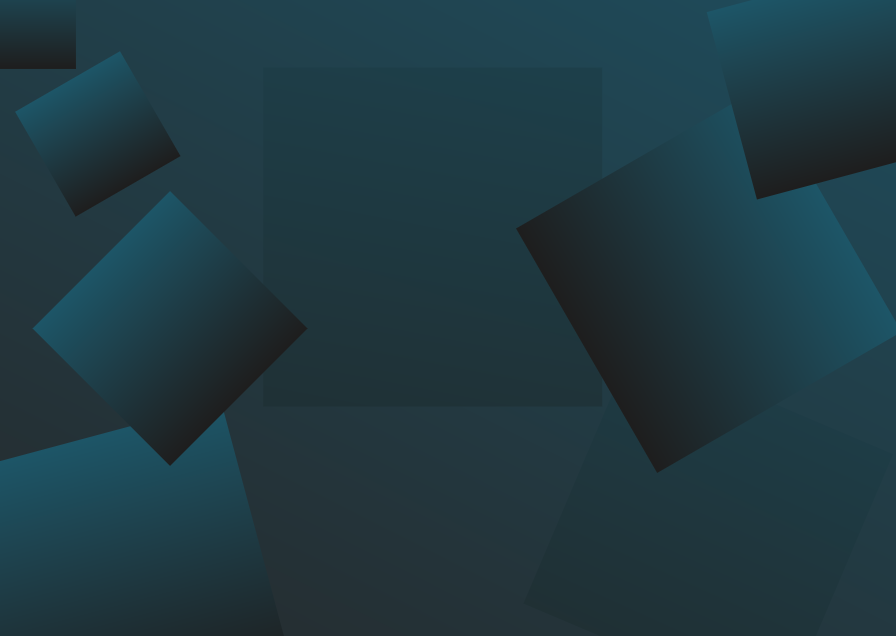
Write a Shadertoy shader that draws this background.

```glsl
#define SLATE vec3(0.149, 0.165, 0.173)
#define DEEP_TEAL vec3(0.118, 0.298, 0.361)
#define TILE_TOP vec3(0.115, 0.335, 0.405)
#define TILE_BOTTOM vec3(0.118, 0.116, 0.116)
#define GHOST_TOP vec3(0.106, 0.231, 0.267)
#define GHOST_BOTTOM vec3(0.110, 0.176, 0.188)
#define GHOST_OPACITY 0.55
#define BACKDROP_DIRECTION vec2(0.45, 0.89)
#define BACKDROP_LENGTH 1.522
#define GHOST_COUNT 2
#define SQUARE_COUNT 8

// Back to front: centre, half side, turn in degrees; ghosts come first
const vec4 SQUARES[SQUARE_COUNT] = vec4[SQUARE_COUNT](
    vec4(0.6804, 0.6273, 0.2665,   0.0),
    vec4(1.1136, 0.1685, 0.2216, -23.0),
    vec4(1.1145, 0.5595, 0.2219, -60.0),
    vec4(1.2980, 0.8731, 0.1525,  15.0),
    vec4(0.1923, 0.0989, 0.2198,  15.0),
    vec4(0.2674, 0.4835, 0.1528,  45.0),
    vec4(0.1538, 0.7894, 0.0952,  30.0),
    vec4(0.0370, 0.9740, 0.0824,   0.0)
);

// Turn a point into the frame of a square rotated counterclockwise
vec2 toLocal(vec2 p, float angle) {
    float c = cos(angle), s = sin(angle);
    return vec2(c * p.x + s * p.y, c * p.y - s * p.x);
}

float squareDistance(vec2 p, float halfSide) {
    vec2 d = abs(p) - halfSide;
    return length(max(d, 0.0)) + min(max(d.x, d.y), 0.0);
}

void mainImage(out vec4 fragColor, in vec2 fragCoord) {
    vec2 p = fragCoord / iResolution.y;
    float pixel = 1.0 / iResolution.y;

    // Diagonal backdrop
    float rise = clamp(dot(p, BACKDROP_DIRECTION) / BACKDROP_LENGTH, 0.0, 1.0);
    vec3 color = mix(SLATE, DEEP_TEAL, rise);

    // Squares, each shaded along its own upright axis
    for (int i = 0; i < SQUARE_COUNT; i++) {
        vec4 square = SQUARES[i];
        vec2 local = toLocal(p - square.xy, radians(square.w));
        float height = clamp(0.5 + 0.5 * local.y / square.z, 0.0, 1.0);
        float coverage = clamp(0.5 - squareDistance(local, square.z) / pixel, 0.0, 1.0);
        bool ghost = i < GHOST_COUNT;
        vec3 fill = ghost ? mix(GHOST_BOTTOM, GHOST_TOP, height)
                          : mix(TILE_BOTTOM, TILE_TOP, height);
        color = mix(color, fill, coverage * (ghost ? GHOST_OPACITY : 1.0));
    }

    fragColor = vec4(color, 1.0);
}
```
